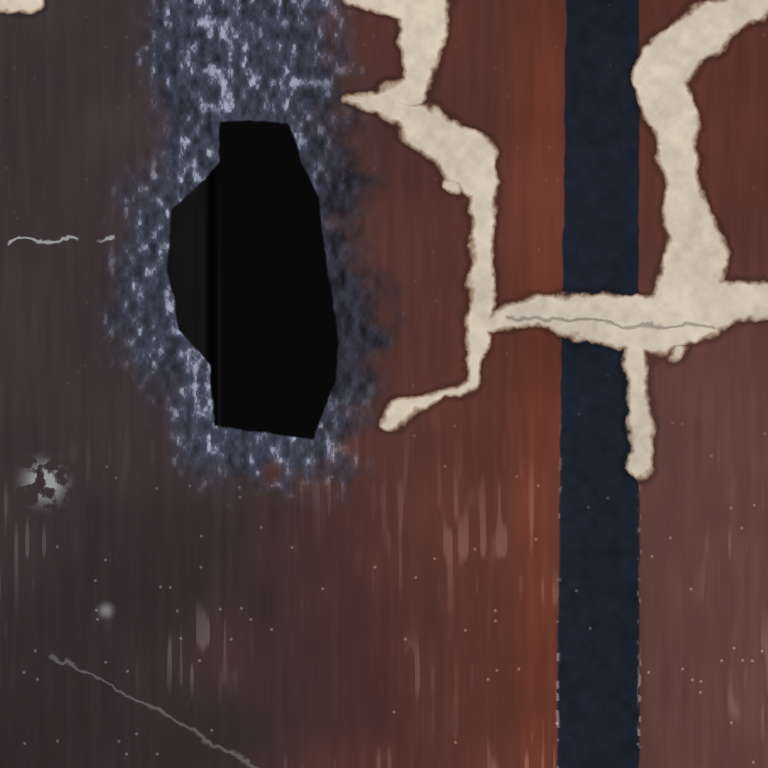
Write a WebGL 2 fragment shader that draws this texture.

```glsl
#version 300 es
precision highp float;
uniform vec2 u_resolution;
out vec4 outColor;

const vec3 UMBER = vec3(.205, .175, .18);
const vec3 RUST = vec3(.355, .205, .175);
const vec3 DUSTY_RED = vec3(.385, .255, .235);
const vec3 STRIPE = vec3(.115, .135, .175);
const vec3 WORN_BLUE = vec3(.27, .29, .36);
const vec3 WORN_SHADE = vec3(.15, .155, .19);
const vec3 PLASTER = vec3(.8, .745, .68);
const vec3 PLASTER_EDGE = vec3(.52, .42, .35);
const vec3 SCUFF = vec3(.67, .69, .69);
const vec3 VOID_BLACK = vec3(.035, .034, .035);
const float SOFTNESS = .0022;
const float CHIPPING = .022;
const float SPECK_CELLS = 75.;

// Flaked paths: x, y, half width
const vec3 LEFT[14] = vec3[14](vec3(.46, 1.006, .014), vec3(.555, 1, .036),
  vec3(.541, .88, .019), vec3(.45, .87, .004), vec3(.5, .862, .015), vec3(.553, .838, .028),
  vec3(.612, .793, .036), vec3(.627, .75, .018), vec3(.626, .62, .016), vec3(.624, .58, .019),
  vec3(.617, .5, .01), vec3(.56, .479, .008), vec3(.525, .466, .017), vec3(.508, .451, .011));
const vec3 RIGHT[14] = vec3[14](vec3(.99, 1.005, .025), vec3(.9, .948, .037),
  vec3(.856, .9, .038), vec3(.878, .84, .034), vec3(.887, .76, .022), vec3(.906, .675, .041),
  vec3(.892, .6, .045), vec3(1.02, .609, .016), vec3(.96, .609, .019), vec3(.91, .592, .037),
  vec3(.85, .577, .04), vec3(.78, .586, .035), vec3(.7, .594, .021), vec3(.635, .578, .012));
const vec2 HOLE[14] = vec2[14](vec2(.286, .841), vec2(.376, .841), vec2(.395, .785),
  vec2(.415, .74), vec2(.44, .55), vec2(.436, .505), vec2(.408, .427), vec2(.28, .447),
  vec2(.273, .525), vec2(.234, .57), vec2(.219, .648), vec2(.224, .727),
  vec2(.267, .766), vec2(.286, .79));

float hash(vec2 p) { return fract(sin(dot(p, vec2(12.9898, 78.233))) * 43758.5453); }

float noise(vec2 p) {
  vec2 i = floor(p), f = fract(p);
  f *= f * (3. - 2. * f);
  return mix(mix(hash(i), hash(i + vec2(1, 0)), f.x),
    mix(hash(i + vec2(0, 1)), hash(i + 1.), f.x), f.y);
}

float fbm(vec2 p) {
  float sum = 0., amp = .533;
  for (int i = 0; i < 4; i++) { sum += amp * noise(p); p = p * 2.03 + 7.1; amp *= .5; }
  return sum;
}

float fade(float width, float d) { return 1. - smoothstep(0., width, d); }

// Distance to a tapered stroke
float taper(vec2 p, vec3 a, vec3 b) {
  vec2 e = b.xy - a.xy;
  float t = clamp(dot(p - a.xy, e) / dot(e, e), 0., 1.);
  return length(p - a.xy - e * t) - mix(a.z, b.z, t);
}

float scratch(vec2 p, vec2 a, vec2 b) { return fade(.004, taper(p, vec3(a, 0), vec3(b, 0))); }

float holeDistance(vec2 p) {
  float d = 1., side = 1.;
  for (int i = 0; i < 14; i++) {
    vec2 a = HOLE[i], b = HOLE[(i + 13) % 14], e = b - a, w = p - a;
    d = min(d, taper(p, vec3(a, 0), vec3(b, 0)));
    bvec3 c = bvec3(p.y >= a.y, p.y < b.y, e.x * w.y > e.y * w.x);
    if (all(c) || all(not(c))) side = -side;
  }
  return side * d;
}

void main() {
  vec2 p = gl_FragCoord.xy / u_resolution;
  float soft = max(SOFTNESS, 1. / u_resolution.y);
  float cloud = fbm(p * 7.), fine = fbm(p * 75.), grain = fbm(p * vec2(110, 9));
  vec2 wobble = vec2(fbm(p * 38.), fbm(p * 38. + 31.)) - .5, q = p + CHIPPING * wobble;
  float low = smoothstep(.55, .2, p.y);

  // Painted boards
  float redness = smoothstep(.12, .7, p.x + .22 * (cloud - .5));
  vec3 col = mix(UMBER * (1.15 - .15 * low), RUST, redness);
  col = mix(col, DUSTY_RED, smoothstep(.78, .86, p.x) * smoothstep(.85, .35, p.y));
  col += vec3(.055, .015, 0) * fade(.06, abs(p.x - .705));
  col *= .79 + .24 * cloud + .18 * grain;

  // Dark vertical stripe
  vec2 sides = p.x - vec2(mix(.725, .737, p.y), .832) + .005 * wobble;
  float stripe = smoothstep(-soft, soft, sides.x) * smoothstep(soft, -soft, sides.y);
  col = mix(col, STRIPE * (.7 + .35 * fine + .25 * cloud), stripe);

  // Worn blue surround
  float hole = holeDistance(p + .007 * wobble);
  float column = taper(p, vec3(.315, .78, .06), vec3(.315, 1.1, .075));
  float wear = smoothstep(.095, .025, min(hole, column) + .08 * (cloud - .5) + .055 * wobble.x);
  float shade = smoothstep(.36, .45, p.x) * smoothstep(.4, .52, p.y) * smoothstep(1., .75, p.y);
  float flecks = fbm(p * vec2(110, 65) + 4.);
  vec3 worn = mix(WORN_BLUE, WORN_SHADE, .75 * shade) * (.36 + 1.15 * flecks);
  worn += .3 * smoothstep(.56, .82, flecks) * (1. - shade);
  worn = mix(worn, RUST, .75 * fade(.025, length(p - vec2(.355, .385))));
  col = mix(col, worn, .92 * wear);

  // Scattered chips, scuffs and hairline cracks
  vec2 cell = p * SPECK_CELLS, id = floor(cell);
  float speck = step(.965, hash(id + 3.)) * fade(.25, length(fract(cell) - .3 - .4 * hash(id)));
  float scuff = smoothstep(.62, .86, noise(p * vec2(140, 17))) * smoothstep(.4, .7, cloud);
  float rim = fade(.004, min(abs(sides.x), abs(sides.y))) * smoothstep(.58, .75, noise(p * 110.));
  col += (.05 + .2 * low) * speck + .12 * scuff * low * (1. - stripe) + .25 * rim * low;
  float hair = scratch(q, vec2(-.02, .684), vec2(.15, .688)) * smoothstep(.32, .6, noise(p * 45.));
  hair += .35 * scratch(q, vec2(.07, .15), vec2(.35, -.01));
  hair += fade(.045, length(p - vec2(.058, .372))) * smoothstep(.4, .6, fine);
  hair += .6 * fade(.016, length(p - vec2(.138, .205)));
  col = mix(col, SCUFF, min(hair, .8));

  // Exposed plaster
  float flake = taper(q, vec3(.83, .55, .018), vec3(.834, .395, .016));
  for (int i = 0; i < 13; i++)
    flake = min(flake, min(taper(q, LEFT[i], LEFT[i + 1]), taper(q, RIGHT[i], RIGHT[i + 1])));
  flake = min(flake, min(length(q - vec2(.882, .54)), length(q - vec2(.59, .762))) - .012);
  flake = min(flake, taper(q, vec3(-.02, 1.004, .026), vec3(.04, 1.004, .02)));
  vec3 plaster = PLASTER * (.84 + .18 * cloud + .17 * fine);
  plaster = mix(plaster, PLASTER_EDGE, fade(.007, -flake));
  plaster *= 1. - .25 * scratch(q, vec2(.66, .585), vec2(.93, .574));
  col = mix(col * (1. - .22 * fade(.01, flake)), plaster, smoothstep(soft, -soft, flake));

  // Hole interior with a recessed slab
  vec3 inside = VOID_BLACK + .045 * smoothstep(.272, .264, p.x) * (.6 + .8 * grain);
  inside += .04 * fade(.004, abs(p.x - .286)) * smoothstep(.8, .6, p.y);
  inside *= 1. - .8 * fade(.008, abs(p.x - .276));
  col = mix(col, inside, smoothstep(soft, -soft, hole));
  outColor = vec4(col, 1);
}
```
